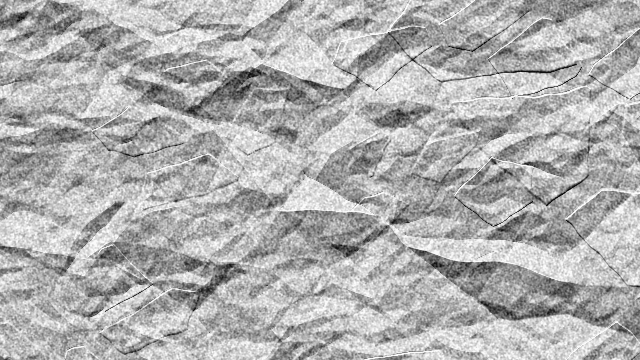
A WebGL 2 fragment shader for this texture:

```glsl
#version 300 es
precision highp float;
// Crumpled grey paper: faceted folds lit from above, with sharp ledges, creases and fine grain.

uniform vec2 u_resolution;
out vec4 fragColor;

const vec2 LIGHT_DIR = vec2(-0.24, 0.97);
const int FOLD_LAYERS = 4;

float hash(vec2 p) {
    return fract(sin(dot(p, vec2(127.1, 311.7))) * 43758.5453);
}

vec2 hash2(vec2 p) {
    return vec2(hash(p), hash(p + vec2(37.3, 17.9)));
}

float noise(vec2 p) {
    vec2 cell = floor(p);
    vec2 f = fract(p);
    vec2 w = f * f * (3.0 - 2.0 * f);
    float low = mix(hash(cell), hash(cell + vec2(1, 0)), w.x);
    float high = mix(hash(cell + vec2(0, 1)), hash(cell + vec2(1, 1)), w.x);
    return mix(low, high, w.y);
}

mat2 rotation(float angle) {
    float c = cos(angle), s = sin(angle);
    return mat2(c, s, -s, c);
}

vec2 warp(vec2 p, float frequency, float amount) {
    vec2 q = rotation(0.6 + frequency) * p * frequency;
    return amount * (vec2(noise(q), noise(q + vec2(41.7, 13.2))) - 0.5);
}

// Flat facets: zero on the cell borders, raised or sunk inside each cell.
float facets(vec2 p) {
    vec2 base = floor(p);
    float nearest = 9.0, second = 9.0;
    vec2 owner = base;
    for (int y = -1; y <= 1; y++) {
        for (int x = -1; x <= 1; x++) {
            vec2 cell = base + vec2(x, y);
            vec2 offset = cell + 0.13 + 0.74 * hash2(cell) - p;
            float d = dot(offset, offset);
            if (d < nearest) {
                second = nearest;
                nearest = d;
                owner = cell;
            } else {
                second = min(second, d);
            }
        }
    }
    return (second - nearest) * (2.0 * hash(owner + 71.3) - 1.0);
}

// Facets drawn out along a given direction.
float stretchedFacets(vec2 p, float angle, float frequency, float seed) {
    vec2 along = rotation(-angle) * p * vec2(0.68, 1.0);
    return facets(rotation(0.7 + seed) * along * frequency + 17.3 * seed + 8.6);
}

// A steep face along a jagged contour with a gentle slope behind it.
float ledge(vec2 p, float angle, float frequency, float seed) {
    float level = stretchedFacets(p, angle, frequency, seed) - 0.14;
    return smoothstep(-0.012, 0.012, level) * exp(-6.0 * max(level, 0.0));
}

// Height of the sheet: layers of ever smaller folds on a bent domain.
float sheetHeight(vec2 p) {
    vec2 bent = p + warp(p, 2.3, 0.10) + warp(p, 8.0, 0.026) + warp(p, 27.0, 0.007);
    float height = 0.016 * ledge(bent, -0.15, 3.4, 5.0);
    height += 0.010 * ledge(bent, 0.4, 6.0, 7.0);
    float frequency = 3.5;
    float steepness = 1.0;
    for (int i = 0; i < FOLD_LAYERS; i++) {
        float layer = float(i);
        float angle = 0.1 + (mod(layer, 2.0) < 0.5 ? -0.5 : 0.5);
        height += steepness / frequency * stretchedFacets(bent, angle, frequency, layer);
        frequency *= 1.8;
        steepness *= 0.82;
    }
    return height;
}

// Slope towards the light, averaged over a given reach.
float litSlope(float shadedSide, float lightSide, float reach) {
    return clamp((shadedSide - lightSide) / (2.0 * reach), -4.0, 4.0);
}

// Fine speckle without a main direction: two lattices turned against each other.
float grain(vec2 p, float frequency) {
    return noise(rotation(0.5) * p * frequency) - noise(rotation(1.3) * p * frequency + 9.4);
}

void main() {
    vec2 p = gl_FragCoord.xy / u_resolution.y;

    // Slopes over a short and a long reach; their contrast fades away from each edge
    float reach = 0.003;
    float wideReach = 0.035;
    float here = sheetHeight(p);
    float lightSide = sheetHeight(p + reach * LIGHT_DIR);
    float shadedSide = sheetHeight(p - reach * LIGHT_DIR);
    float fine = litSlope(shadedSide, lightSide, reach);
    float broad = litSlope(sheetHeight(p - wideReach * LIGHT_DIR),
                           sheetHeight(p + wideReach * LIGHT_DIR), wideReach);
    float slope = 1.4 * fine - 0.6 * broad;

    // Facet shading with soft highlights
    float highlight = 0.21 * (1.0 - exp(-0.9 * max(slope, 0.0)));
    float tone = 0.70 + highlight + 0.13 * max(min(slope, 0.0), -3.8);

    // Dark valleys and pale ridges
    float bend = (lightSide + shadedSide - 2.0 * here) / reach;
    float creaseMask = smoothstep(0.25, 0.6, noise(p * vec2(5.0, 7.0) + 5.7));
    tone -= 0.35 * creaseMask * smoothstep(0.9, 3.0, bend);
    tone += 0.14 * smoothstep(0.7, 2.6, -bend);

    // Paper grain, calmer in the highlights
    float speckle = 0.26 * grain(p, 215.0) + 0.05 * grain(p + 3.1, 100.0);
    tone += speckle * mix(1.0, 0.75, smoothstep(0.7, 0.95, tone));

    fragColor = vec4(vec3(clamp(tone, 0.06, 0.98)), 1.0);
}
```
